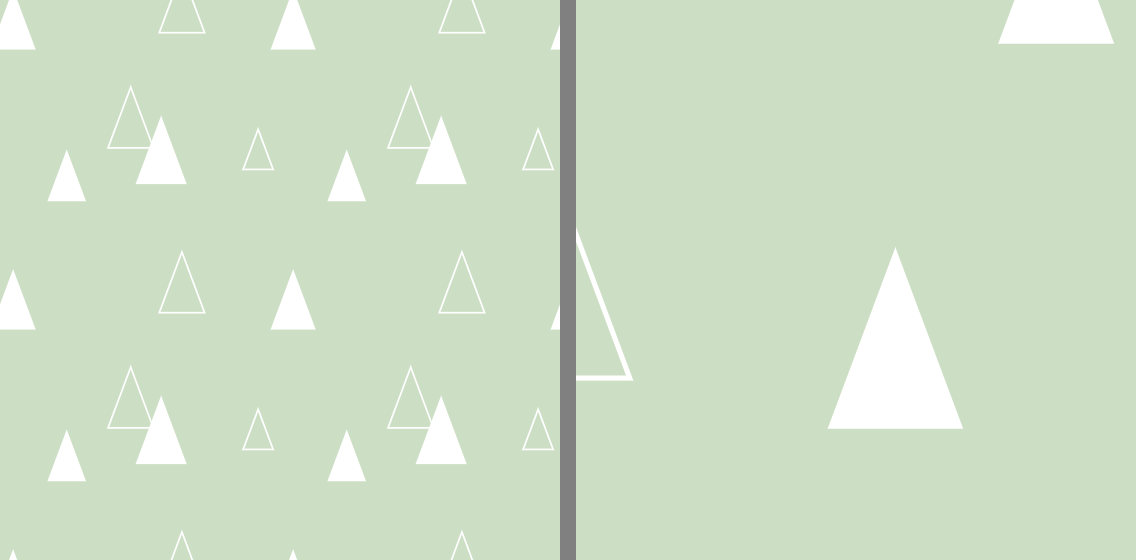
Left, the full canvas; right, a detail of the centre.
This pattern is drawn by a WebGL 1 fragment shader. Its source:

```glsl
precision highp float;
// Scattered tall triangles, solid and outlined, in white on pale sage green.

uniform vec2 u_resolution;

const vec2 REPEATS = vec2(2.0);        // tiles across and down
const vec3 SAGE = vec3(0.800, 0.871, 0.769);
const vec3 WHITE = vec3(1.0);
const float SLOPE = 0.3735;            // half base over height
const float LINE_WIDTH = 0.0061;       // all lengths are in tile units

// Each triangle: middle of the base (x, y), then height
const vec3 SOLID_SMALL = vec3(0.2383, 0.2813, 0.1849);
const vec3 SOLID_MEDIUM = vec3(0.0469, 0.8229, 0.2161);
const vec3 SOLID_LARGE = vec3(0.5755, 0.3424, 0.2448);
const vec3 OUTLINE_SMALL = vec3(0.9219, 0.3919, 0.1549);
const vec3 OUTLINE_BEHIND = vec3(0.4668, 0.4688, 0.2285);
const vec3 OUTLINE_ALONE = vec3(0.6497, 0.8802, 0.2285);

// Distance to a triangle with sharp corners, wrapped at the tile edges
float triangleDistance(vec2 p, vec3 shape) {
  const vec2 WRAP = vec2(0.5, 0.25);
  vec2 q = fract(p - shape.xy + WRAP) - WRAP;
  float side = (abs(q.x) - SLOPE * (shape.z - q.y)) / sqrt(1.0 + SLOPE * SLOPE);
  return max(side, -q.y);
}

float coverage(float distance, float pixel) {
  return clamp(0.5 - distance / pixel, 0.0, 1.0);
}

float solid(vec2 p, vec3 shape, float pixel) {
  return coverage(triangleDistance(p, shape), pixel);
}

// Line drawn just inside the triangle's edge
float outline(vec2 p, vec3 shape, float pixel) {
  float d = triangleDistance(p, shape);
  return coverage(d, pixel) - coverage(d + LINE_WIDTH, pixel);
}

void main() {
  vec2 p = fract(gl_FragCoord.xy / u_resolution * REPEATS);
  float pixel = REPEATS.y / u_resolution.y;

  float ink = solid(p, SOLID_SMALL, pixel);
  ink = max(ink, solid(p, SOLID_MEDIUM, pixel));
  ink = max(ink, solid(p, SOLID_LARGE, pixel));
  ink = max(ink, outline(p, OUTLINE_SMALL, pixel));
  ink = max(ink, outline(p, OUTLINE_BEHIND, pixel));
  ink = max(ink, outline(p, OUTLINE_ALONE, pixel));

  gl_FragColor = vec4(mix(SAGE, WHITE, ink), 1.0);
}
```
